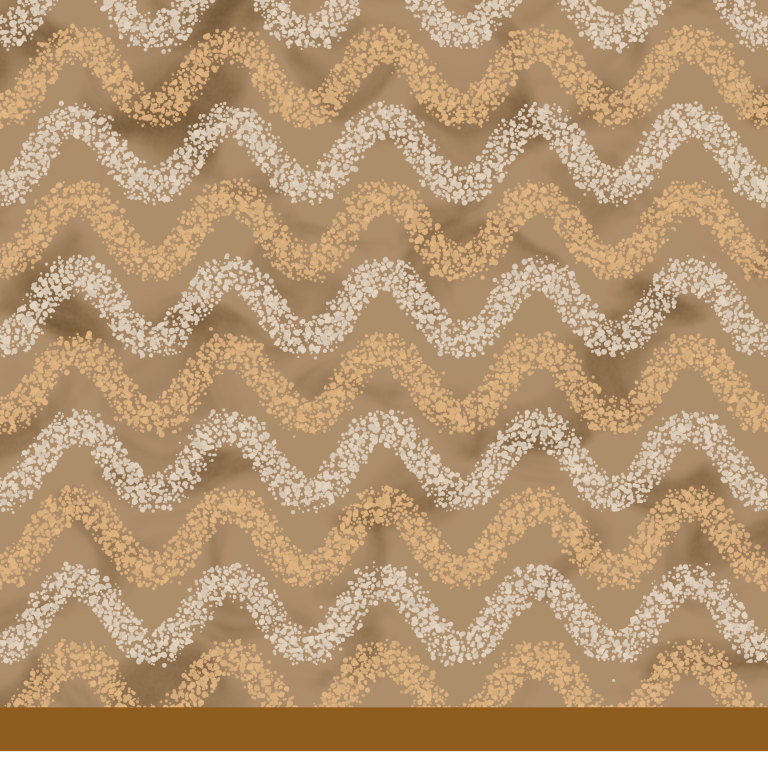
A Shadertoy shader for this pattern:

```glsl
// Sponged zigzag cloth: rows of wavy bands, alternately cream and sand, made of
// scattered dots on a stained tan ground, above a plain brown hem.
// Dots come from jittered grids masked by distance to the wave; stains are gradient fbm.

#define WAVES 5.0            // wave periods across
#define ROWS 10.0            // bands up the canvas
#define AMPLITUDE 0.042      // height of the wave
#define HALF_WIDTH 0.0255    // half thickness of a band
#define HEM vec2(0.022, 0.079)
#define STAIN_SCALE 6.5
#define STAIN_DEPTH 0.85
#define GROUND vec3(0.68, 0.555, 0.42)
#define STAIN vec3(0.44, 0.33, 0.205)
#define CREAM vec3(0.875, 0.815, 0.74)
#define SAND vec3(0.87, 0.70, 0.50)
#define HEM_COLOR vec3(0.56, 0.36, 0.12)

const float TAU = 6.2831853;

vec3 hash3(vec2 p) {
    vec3 q = fract(vec3(p.xyx) * vec3(0.1031, 0.1030, 0.0973));
    q += dot(q, q.yxz + 33.33);
    return fract((q.xxy + q.yzz) * q.zyx);
}

float cornerSlope(vec2 cell, vec2 offset) {
    float angle = TAU * hash3(cell + 71.0).x;
    return dot(vec2(cos(angle), sin(angle)), offset);
}

float gradientNoise(vec2 p) {
    vec2 i = floor(p), f = fract(p);
    vec2 u = f * f * f * (f * (f * 6.0 - 15.0) + 10.0);
    vec2 e = vec2(1.0, 0.0);
    return mix(mix(cornerSlope(i, f), cornerSlope(i + e.xy, f - e.xy), u.x),
               mix(cornerSlope(i + e.yx, f - e.yx), cornerSlope(i + e.xx, f - e.xx), u.x), u.y);
}

float fbm(vec2 p) {
    float sum = 0.0, weight = 1.0;
    for (int i = 0; i < 4; i++) {
        sum += weight * gradientNoise(p);
        p = mat2(1.6, 1.2, -1.2, 1.6) * p + 17.3;
        weight *= 0.45;
    }
    return sum;
}

// x: distance to the nearest wave line, y: index of its row
vec2 nearestWave(vec2 p) {
    float phase = TAU * WAVES * p.x;
    float height = p.y + AMPLITUDE * cos(phase);
    float slope = AMPLITUDE * TAU * WAVES * sin(phase);
    float row = round(height * ROWS);
    return vec2(abs(height - row / ROWS) / sqrt(1.0 + slope * slope), row);
}

// Paints one layer of jittered dots wherever their centres fall inside a band
vec3 paintDots(vec3 color, vec2 p, float density, float seed, float pixel) {
    vec2 home = floor(p * density);
    for (int j = -1; j <= 1; j++)
    for (int i = -1; i <= 1; i++) {
        vec2 cell = home + vec2(i, j);
        vec3 r = hash3(cell + seed);
        vec3 s = hash3(cell + seed + 211.7);
        vec2 center = (cell + r.xy) / density;
        vec2 wave = nearestWave(center);
        float edge = wave.x / HALF_WIDTH;
        float keep = step(s.x, 0.95 * (1.0 - smoothstep(0.65, 1.08, edge)));
        float radius = mix(0.2, 0.57, r.z) * mix(1.0, 0.75, min(edge, 1.0)) / density;
        float cover = keep * smoothstep(pixel, -pixel, length(p - center) - radius);
        vec3 paint = mix(CREAM, SAND, mod(wave.y, 2.0)) * mix(0.95, 1.03, s.y);
        color = mix(color, paint, 0.93 * cover);
    }
    return color;
}

void mainImage(out vec4 fragColor, in vec2 fragCoord) {
    vec2 p = fragCoord / iResolution.y;
    float pixel = 0.75 / iResolution.y;

    // Stained ground: soft dark clouds with a faint grain
    vec2 q = p * STAIN_SCALE;
    vec2 warp = vec2(gradientNoise(q * 1.3 + 5.2), gradientNoise(q * 1.3 + 31.7));
    float cloud = smoothstep(-0.12, 0.75, fbm(q * vec2(0.9, 1.2) + 0.7 * warp));
    float grain = 1.0 + 0.18 * gradientNoise(p * 190.0);
    vec3 color = mix(GROUND, STAIN, clamp(STAIN_DEPTH * cloud * grain, 0.0, 1.0));

    // Bands: fine specks first, larger dabs over them
    color = paintDots(color, p, 190.0, 13.0, pixel);
    color = paintDots(color, p, 115.0, 57.0, pixel);

    // Hem strip with blank margin below
    color = mix(HEM_COLOR, color, smoothstep(-pixel, pixel, p.y - HEM.y));
    color = mix(vec3(1.0), color, smoothstep(-pixel, pixel, p.y - HEM.x));

    fragColor = vec4(color, 1.0);
}
```
